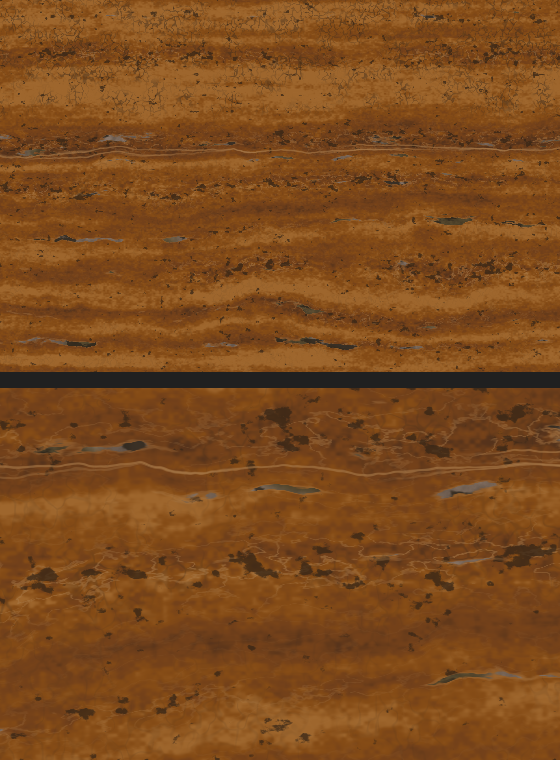
Top, the full canvas; bottom, a detail of the centre.
Reproduce this texture procedurally as a Shadertoy shader.

```glsl
const vec3 UMBER  = vec3(0.34, 0.20, 0.105);
const vec3 RUST   = vec3(0.455, 0.255, 0.10);
const vec3 AMBER  = vec3(0.52, 0.295, 0.085);
const vec3 PALE   = vec3(0.62, 0.40, 0.175);
const vec3 CRACK  = vec3(0.26, 0.18, 0.11);
const vec3 CREAM  = vec3(0.66, 0.48, 0.29);
const vec3 SLATE  = vec3(0.46, 0.40, 0.36);
const vec3 OLIVE  = vec3(0.30, 0.26, 0.17);
const vec3 HOLLOW = vec3(0.15, 0.13, 0.10);

const vec2 CELL_FREQ   = vec2(62.0, 46.0);
const vec2 POCKET_FREQ = vec2(13.0, 58.0);
const vec2 FIBRE_FREQ  = vec2(26.0, 66.0);
const vec2 SPECK_FREQ  = vec2(62.0, 90.0);
const float CONTRAST = 1.2;
const float GRAIN = 0.46;

// Strata: height, half width, tone shift
const vec3 STRATA[15] = vec3[15](
    vec3(0.95, 0.050, 0.14), vec3(0.85, 0.022, -0.22), vec3(0.76, 0.060, 0.32),
    vec3(0.66, 0.015, -0.18), vec3(0.61, 0.032, -0.50), vec3(0.56, 0.012, 0.20),
    vec3(0.50, 0.028, -0.14), vec3(0.42, 0.030, -0.20), vec3(0.33, 0.025, 0.05),
    vec3(0.27, 0.028, -0.18), vec3(0.20, 0.020, 0.22), vec3(0.15, 0.020, -0.28),
    vec3(0.11, 0.015, 0.18), vec3(0.075, 0.014, -0.35), vec3(0.03, 0.020, 0.22));

// Broken seams: height, half width, rubble, pockets
const vec4 SEAMS[9] = vec4[9](
    vec4(0.955, 0.010, 0.40, 0.65), vec4(0.85, 0.024, 1.00, 0.20),
    vec4(0.62, 0.028, 0.70, 0.87), vec4(0.56, 0.010, 0.20, 0.90),
    vec4(0.49, 0.032, 0.85, 0.60), vec4(0.36, 0.013, 0.40, 1.15),
    vec4(0.26, 0.028, 0.95, 0.50), vec4(0.15, 0.022, 0.85, 0.70),
    vec4(0.075, 0.013, 0.80, 1.10));

vec2 hash2(vec2 p) {
    vec3 q = fract(p.xyx * vec3(0.1031, 0.1030, 0.0973));
    q += dot(q, q.yzx + 33.33);
    return fract((q.xx + q.yz) * q.zy);
}

float noise(vec2 p) {
    vec2 i = floor(p), f = fract(p);
    f = f * f * (3.0 - 2.0 * f);
    return mix(mix(hash2(i).x, hash2(i + vec2(1, 0)).x, f.x),
               mix(hash2(i + vec2(0, 1)).x, hash2(i + vec2(1, 1)).x, f.x), f.y);
}

float fbm(vec2 p) {
    float sum = 0.0, amp = 0.5;
    for (int i = 0; i < 5; i++) {
        sum += amp * noise(p);
        p = p * 2.03 + vec2(17.3, 9.1);
        amp *= 0.5;
    }
    return sum / 0.97;
}

// Gap between nearest and second nearest cell centre
float cellEdge(vec2 p) {
    vec2 i = floor(p), f = fract(p);
    float near = 8.0, second = 8.0;
    for (int y = -1; y <= 1; y++)
    for (int x = -1; x <= 1; x++) {
        vec2 g = vec2(x, y);
        float d = length(g + hash2(i + g) - f);
        second = min(second, max(near, d));
        near = min(near, d);
    }
    return second - near;
}

float bump(float y, float centre, float halfWidth) {
    float d = (y - centre) / halfWidth;
    return exp(-d * d);
}

void mainImage(out vec4 fragColor, in vec2 fragCoord) {
    vec2 p = fragCoord / iResolution.y;
    float px = 1.0 / iResolution.y;

    // Folded layers, strongest in the lower middle
    float sway = 0.03 + 0.10 * smoothstep(0.04, 0.2, p.y) * smoothstep(0.66, 0.4, p.y);
    float y = p.y + sway * (fbm(p * vec2(2.6, 2.2) + 4.0) - 0.5)
            + 0.022 * (fbm(p * vec2(13.0, 16.0)) - 0.5);
    vec2 q = vec2(p.x, y);

    float shift = 0.0, rubble = 0.0, pocket = 0.0;
    for (int i = 0; i < 15; i++)
        shift += STRATA[i].z * bump(y, STRATA[i].x, STRATA[i].y);
    for (int i = 0; i < 9; i++) {
        float seam = bump(y, SEAMS[i].x, SEAMS[i].y);
        rubble += SEAMS[i].z * seam;
        pocket = max(pocket, SEAMS[i].w * seam);
    }
    float patches = noise(vec2(p.x * 3.2, y * 9.0) + 7.0);
    rubble = min(rubble * smoothstep(0.05, 0.6, patches), 1.0);

    // Strata tone with fine laminae, blotches and grain
    shift += 0.70 * (fbm(q * vec2(1.6, 52.0)) - 0.5);
    shift += 0.65 * (fbm(q * vec2(8.0, 24.0) + 31.0) - 0.5);
    float grain = noise(p * vec2(200.0, 270.0)) + noise(p * vec2(85.0, 120.0)) - 1.0;
    float tone = 0.52 + CONTRAST * shift + GRAIN * (0.6 + 0.6 * rubble) * grain;

    vec3 col = mix(UMBER, RUST, smoothstep(-0.35, 0.18, tone));
    col = mix(col, AMBER, smoothstep(0.15, 0.5, tone));
    col = mix(col, PALE, smoothstep(0.45, 0.9, tone));

    // Crystal cell cracks, mostly in the upper bands
    vec2 jitter = 0.8 * vec2(noise(p * 110.0), noise(p * 110.0 + 50.0));
    float crack = 1.0 - smoothstep(0.02, 0.24, cellEdge(q * CELL_FREQ + jitter));
    float crackZone = max(0.2, smoothstep(0.67, 0.73, y)) + 0.4 * rubble;
    crack *= crackZone * smoothstep(0.15, 0.85, noise(p * vec2(24.0, 30.0)));
    col = mix(col, CRACK, 0.52 * min(crack, 1.0));

    // Pale fibres and dark specks in rubble
    float fibre = 1.0 - smoothstep(0.0, 0.04, abs(fbm(q * FIBRE_FREQ + 13.0) - 0.5));
    col = mix(col, CREAM, 0.55 * fibre * min(rubble + 0.12, 1.0));
    float speck = fbm(p * SPECK_FREQ + 71.0);
    float speckLimit = 0.73 - 0.16 * rubble;
    col = mix(col, CRACK * 0.8, 0.75 * smoothstep(speckLimit, speckLimit + 0.09, speck));

    // Thin pale filaments
    for (int i = 0; i < 4; i++) {
        float k = float(i);
        float h = 0.606 - 0.010 * k + 0.024 * (noise(vec2(p.x * 3.0, k * 5.7)) - 0.5);
        float line = 1.0 - smoothstep(0.0004, 0.0008 + px, abs(y - h));
        col = mix(col, CREAM, 0.6 * line * smoothstep(0.3, 0.65, noise(vec2(p.x * 5.0, k * 9.3))));
    }

    // Mineral pockets with pale rims and hollow hearts
    float shape = fbm(q * POCKET_FREQ + 3.0);
    float limit = 0.92 - 0.33 * pocket + 0.08 * (0.5 - patches);
    float rim = smoothstep(limit - 0.06, limit, shape);
    float fill = smoothstep(limit, limit + 0.035, shape);
    vec3 mineral = mix(OLIVE, SLATE, smoothstep(0.28, 0.55, noise(p * vec2(9.0, 22.0) + 5.0)));
    mineral *= 0.7 + 0.6 * fbm(p * 75.0);
    float heart = smoothstep(0.54, 0.64, fbm(p * vec2(26.0, 60.0) + 90.0));
    mineral = mix(mineral, HOLLOW, 0.85 * heart);
    col = mix(col, CREAM, 0.35 * rim);
    col = mix(col, mineral, 0.92 * fill);

    fragColor = vec4(col, 1.0);
}
```
